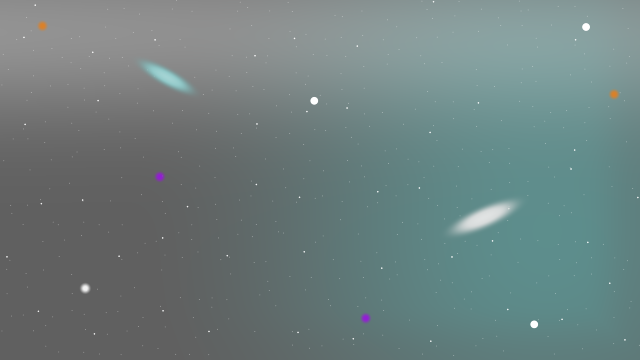
Write a WebGL 2 fragment shader that draws this background.

```glsl
#version 300 es
precision highp float;

uniform vec2 u_resolution;
out vec4 fragColor;

// Lengths are in canvas heights; wide positions assume a 16:9 frame
const float FRAME_ASPECT = 16.0 / 9.0;

// Backdrop
const vec3 BASE_GRAY = vec3(0.375);
const vec3 TEAL = vec3(0.365, 0.555, 0.55);
const vec2 TEAL_CENTER = vec2(1.52, 0.34);
const float TEAL_REACH = 1.17;
const float HAZE_HEIGHT = 0.91;
const float HAZE_WIDTH = 0.235;
const float HAZE_GAIN = 0.2;
const float EDGE_WIDTH = 0.16;
const float EDGE_FADE = 0.2;

// Galaxies: center, half size, tilt
const vec2 TEAL_GALAXY_POS = vec2(0.463, 0.786);
const vec2 TEAL_GALAXY_SIZE = vec2(0.128, 0.034);
const float TEAL_GALAXY_TILT = -0.51;
const vec3 TEAL_GALAXY_COLOR = vec3(0.40, 0.68, 0.68);
const vec3 TEAL_GALAXY_CORE = vec3(0.64, 0.83, 0.83);
const vec2 WHITE_GALAXY_POS = vec2(1.345, 0.396);
const vec2 WHITE_GALAXY_SIZE = vec2(0.152, 0.042);
const float WHITE_GALAXY_TILT = 0.41;
const vec3 WHITE_GALAXY_COLOR = vec3(0.74, 0.77, 0.77);
const vec3 WHITE_GALAXY_CORE = vec3(0.88, 0.89, 0.89);

// Bright bodies
const float DISC_RADIUS = 0.0107;
const vec2 DISCS[3] = vec2[](vec2(0.873, 0.720), vec2(1.628, 0.925), vec2(1.484, 0.099));
const float ORB_RADIUS = 0.018;
const vec3 ORANGE = vec3(0.88, 0.50, 0.13);
const vec3 PURPLE = vec3(0.59, 0.09, 0.86);
const vec3 WHITE = vec3(1.0);
const vec2 ORBS[5] = vec2[](vec2(0.118, 0.928), vec2(1.706, 0.738),
                            vec2(0.444, 0.509), vec2(1.016, 0.116), vec2(0.237, 0.199));
const vec3 ORB_COLORS[5] = vec3[](ORANGE, ORANGE, PURPLE, PURPLE, WHITE);

// Star layers
const float BIG_CELL = 0.185;
const float BIG_RADIUS = 0.0021;
const float SMALL_CELL = 0.052;
const float SMALL_RADIUS = 0.0012;

vec3 hash3(vec2 cell) {
    vec3 q = fract(cell.xyx * vec3(0.1031, 0.1030, 0.0973));
    q += dot(q, q.yxz + 33.33);
    return fract((q.xxy + q.yzz) * q.zyx);
}

float disc(vec2 p, float radius, float pixel) {
    return 1.0 - smoothstep(radius - 0.6 * pixel, radius + 0.6 * pixel, length(p));
}

// One jittered star per grid cell, kept clear of the cell borders
float stars(vec2 p, float cellSize, float radius, float presence, float pixel) {
    vec2 grid = p / cellSize;
    vec3 h = hash3(floor(grid) + 17.0);
    vec2 offset = (fract(grid) - mix(vec2(0.1), vec2(0.9), h.xy)) * cellSize;
    return disc(offset, radius, pixel) * step(h.z, presence);
}

vec3 backdrop(vec2 p, float aspect) {
    float glow = 1.0 - smoothstep(0.0, TEAL_REACH, distance(p, TEAL_CENTER));
    float edge = min(p.y, aspect - p.x);
    glow *= 1.0 - EDGE_FADE * (1.0 - smoothstep(0.0, EDGE_WIDTH, edge));
    float band = (p.y - HAZE_HEIGHT) / HAZE_WIDTH;
    float haze = HAZE_GAIN * exp(-band * band) * (1.0 - 0.2 * p.x / aspect);
    return mix(BASE_GRAY, TEAL, glow) + haze;
}

// Soft tilted ellipse with a brighter core
vec3 addGalaxy(vec3 color, vec2 p, vec2 size, float tilt, vec3 body, vec3 core) {
    float c = cos(tilt), s = sin(tilt);
    vec2 q = vec2(c * p.x + s * p.y, c * p.y - s * p.x) / size;
    float fade = 1.0 - smoothstep(0.0, 1.0, length(q));
    return mix(color, mix(body, core, fade), smoothstep(0.0, 0.8, fade));
}

void main() {
    float aspect = u_resolution.x / u_resolution.y;
    float pixel = 1.0 / u_resolution.y;
    vec2 p = gl_FragCoord.xy * pixel;
    p.x *= FRAME_ASPECT / aspect;

    vec3 color = backdrop(p, FRAME_ASPECT);

    // Scattered stars
    color = mix(color, WHITE, 0.35 * stars(p, SMALL_CELL, SMALL_RADIUS, 0.75, pixel));
    color = mix(color, WHITE, 0.9 * stars(p, BIG_CELL, BIG_RADIUS, 0.95, pixel));

    // Galaxies
    color = addGalaxy(color, p - TEAL_GALAXY_POS, TEAL_GALAXY_SIZE, TEAL_GALAXY_TILT,
                      TEAL_GALAXY_COLOR, TEAL_GALAXY_CORE);
    color = addGalaxy(color, p - WHITE_GALAXY_POS, WHITE_GALAXY_SIZE, WHITE_GALAXY_TILT,
                      WHITE_GALAXY_COLOR, WHITE_GALAXY_CORE);

    // Soft orbs and crisp discs
    for (int i = 0; i < 5; i++) {
        float fade = 1.0 - smoothstep(0.2, 1.0, distance(p, ORBS[i]) / ORB_RADIUS);
        color = mix(color, ORB_COLORS[i], 0.92 * fade);
    }
    for (int i = 0; i < 3; i++) {
        color = mix(color, WHITE, disc(p - DISCS[i], DISC_RADIUS, pixel));
    }

    fragColor = vec4(color, 1.0);
}
```
